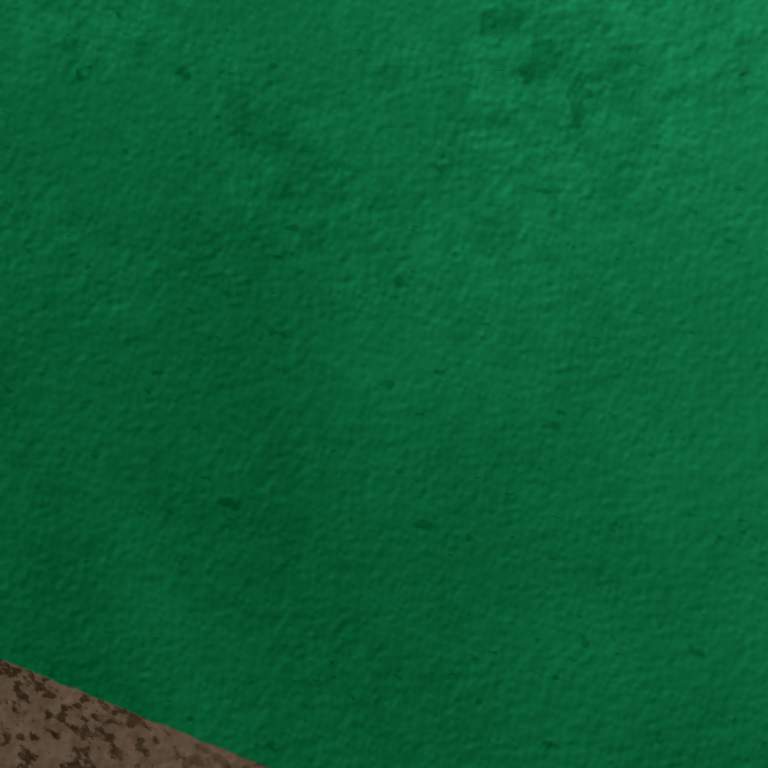
Reproduce this texture procedurally as a three.js fragment shader.

```glsl
// Weathered green plaster wall with fine relief, pits and a bare brown stone corner.
varying vec2 vUv;

const vec3 GREEN_MID = vec3(0.041, 0.374, 0.213);
const vec3 GREEN_STEP = vec3(0.019, 0.05, 0.039);   // colour change per unit of tone
const vec3 STONE_LIGHT = vec3(0.365, 0.30, 0.235);
const vec3 STONE_DARK = vec3(0.25, 0.20, 0.145);
const vec2 LIGHT_SLOPE = vec2(1.4, 1.6);            // wall brightens to the upper right
const vec2 LIGHT_DIR = vec2(-0.0014, 0.0022);       // relief sampling offset
const float GRAIN_SCALE = 105.0;
const float GRAIN_DEPTH = 1.55;
const float MOTTLE = 1.4;
const float PIT_TILT = -0.25;
const float CORNER_HEIGHT = 0.143;
const float CORNER_SLOPE = 0.406;
const float EDGE = 0.003;

float hash(vec2 p) {
  return fract(sin(dot(p, vec2(127.1, 311.7))) * 43758.5453);
}

float noise(vec2 p) {
  vec2 i = floor(p), f = fract(p);
  f = f * f * (3.0 - 2.0 * f);
  return mix(mix(hash(i), hash(i + vec2(1.0, 0.0)), f.x),
             mix(hash(i + vec2(0.0, 1.0)), hash(i + 1.0), f.x), f.y);
}

// Rotated octaves, result near 0..1
float fbm(vec2 p) {
  float sum = 0.0, amp = 0.53;
  for (int i = 0; i < 4; i++) {
    sum += amp * noise(p);
    p = mat2(1.6, 1.2, -1.2, 1.6) * p + 7.3;
    amp *= 0.5;
  }
  return sum;
}

mat2 rotation(float a) {
  return mat2(cos(a), sin(a), -sin(a), cos(a));
}

float gauss(vec2 d, vec2 size) {
  d /= size;
  return exp(-dot(d, d));
}

// Two crossed layers, so that no grid direction shows
float grainHeight(vec2 p) {
  vec2 q = p * GRAIN_SCALE;
  return 0.7 * noise(rotation(0.6) * q) + 0.5 * noise(rotation(1.3) * q * 1.5 + 19.0);
}

// Sparse ragged flat holes, one candidate per cell
float pits(vec2 p, float cells, float share) {
  vec2 ragged = vec2(noise(p * cells * 5.0), noise(p * cells * 5.0 + 31.0)) - 0.5;
  vec2 q = p * cells + 0.22 * ragged;
  vec2 home = floor(q);
  float depth = 0.0;
  for (int y = -1; y <= 1; y++) {
    for (int x = -1; x <= 1; x++) {
      vec2 id = home + vec2(float(x), float(y));
      float pick = hash(id + cells);
      vec2 centre = id + 0.2 + 0.6 * vec2(hash(id + 3.7), hash(id + 9.1));
      vec2 d = rotation(-PIT_TILT) * (q - centre);
      float size = mix(0.12, 0.27, hash(id + 5.3));
      float r = length(d * vec2(1.0, 1.9)) / size;
      depth = max(depth, step(pick, share) * (1.0 - smoothstep(0.5, 1.15, r)));
    }
  }
  return depth;
}

// Short row of large flaked spots near the top
float flakes(vec2 p) {
  p += 0.036 * (vec2(fbm(p * 42.0), fbm(p * 42.0 + 17.0)) - 0.5);
  float mask = 0.0;
  for (int i = 0; i < 3; i++) {
    float k = float(i);
    vec2 d = rotation(0.5 * k * (2.0 - k)) * (p - vec2(0.655 + 0.049 * k, 0.972 - 0.053 * k));
    float r = length(d / vec2(0.027 - 0.006 * k, 0.025 + 0.006 * k));
    mask = max(mask, 1.0 - smoothstep(0.8, 1.1, r));
  }
  return mask;
}

vec3 wall(vec2 p, float relief) {
  float tone = dot(p - 0.5, LIGHT_SLOPE);
  // Broad stains and pale streaks
  tone -= 0.25 * gauss(p - vec2(0.28, 0.55), vec2(0.2, 0.25));
  tone += 0.3 * gauss(p - vec2(0.08, 0.97), vec2(0.2, 0.12));
  tone += 0.6 * gauss(rotation(-0.42) * (p - vec2(0.19, 0.23)), vec2(0.05, 0.24));
  tone += 0.4 * gauss(p - vec2(0.56, 0.7), vec2(0.012, 0.13));
  tone += MOTTLE * (fbm(p * 5.0 + 2.4) - 0.5);
  // Rough worn patches, mostly in the upper half
  float worn = smoothstep(0.3, 0.9, p.y) * smoothstep(0.35, 0.6, fbm(p * 6.0 + 11.0));
  tone += worn * 2.3 * (fbm(p * 32.0 + 4.0) - 0.5);
  tone += 0.7 * (fbm(p * 45.0 + 8.0) - 0.5);
  tone += relief * GRAIN_DEPTH * (1.0 + 0.4 * worn);
  // Holes and flakes
  tone -= 1.1 * pits(p, 15.0, 0.1) + 0.9 * pits(p, 38.0, 0.1);
  tone -= 1.1 * flakes(p);
  return GREEN_MID + GREEN_STEP * tone;
}

vec3 stone(vec2 p, float relief) {
  float pores = smoothstep(0.5, 0.72, fbm(rotation(0.6) * p * vec2(75.0, 105.0)));
  pores *= 1.0 - 0.5 * smoothstep(0.08, 0.28, p.x);
  float tone = 0.8 + 0.9 * (fbm(p * 70.0) - 0.5) + 0.6 * relief - 1.3 * pores;
  return mix(STONE_DARK, STONE_LIGHT, tone);
}

void main() {
  vec2 p = vUv;
  float relief = grainHeight(p - LIGHT_DIR) - grainHeight(p + LIGHT_DIR);
  float border = CORNER_HEIGHT - CORNER_SLOPE * p.x - p.y + 0.003 * (noise(p * 50.0) - 0.5);
  vec3 colour = mix(wall(p, relief), stone(p, relief), smoothstep(-EDGE, EDGE, border));
  gl_FragColor = vec4(colour, 1.0);
}
```
